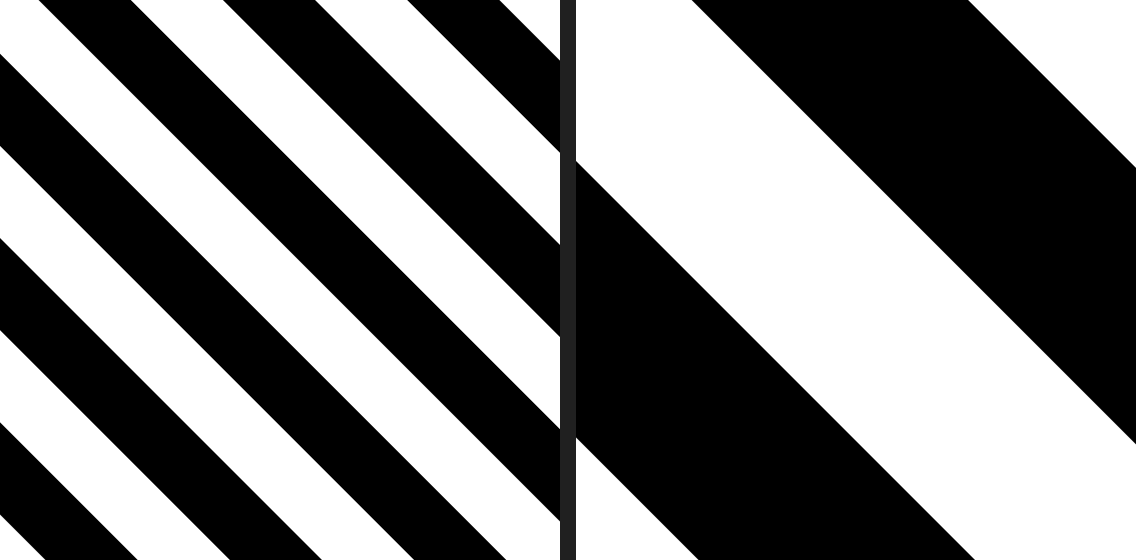
Left: the whole. Right: its middle third, enlarged.
This pattern is drawn by a Shadertoy shader. Its source:

```glsl
const vec3 BLACK = vec3(0.0);
const vec3 WHITE = vec3(1.0);
const float PERIOD = 0.3292;        // one dark and one light band, along an axis
const float LIGHT_CENTER = 0.9865;  // x + y on the middle of a light band
const float LIGHT_SHARE = 0.5;      // part of the period that is light

// Signed distance to the nearest band edge, negative inside a band
float bandDistance(float t, float period, float center, float share) {
    float offset = abs(fract((t - center) / period + 0.5) - 0.5);
    return (offset - 0.5 * share) * period;
}

// Coverage of a shape, smoothed over one pixel
float coverage(float dist, float pixel) {
    return clamp(0.5 - dist / pixel, 0.0, 1.0);
}

void mainImage(out vec4 fragColor, in vec2 fragCoord) {
    vec2 uv = fragCoord / iResolution.xy;
    float pixel = 1.0 / min(iResolution.x, iResolution.y);

    // Bands fall at 45 degrees, so the axis distance shrinks by sqrt(2)
    float dist = bandDistance(uv.x + uv.y, PERIOD, LIGHT_CENTER, LIGHT_SHARE) / sqrt(2.0);

    fragColor = vec4(mix(BLACK, WHITE, coverage(dist, pixel)), 1.0);
}
```
